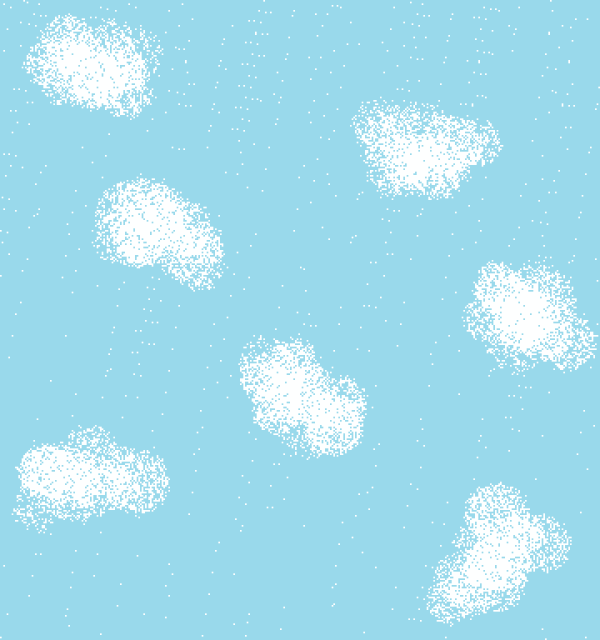
Reproduce this pattern procedurally as a Shadertoy shader.

```glsl
// Stippled airbrush clouds scattered over a flat light blue sky, tiling on all sides.

const vec3 SKY = vec3(0.60, 0.85, 0.92);
const vec3 SPRAY = vec3(0.995, 1.0, 1.0);

const vec2 GRAINS = vec2(360.0, 384.0);      // whole grain cells per tile
const int CLOUDS = 7;
const int PUFFS = 12;                        // airbrush dabs per cloud
const vec2 FIRST_CLOUD = vec2(0.155, 0.90);  // in tile fractions
const vec2 CLOUD_STEP = vec2(0.535, -0.13);
const float CLOUD_DRIFT = 0.0125;            // growth of the sideways step
const vec2 CLOUD_SPREAD = vec2(0.095, 0.047);// in tile widths
const float CLOUD_REACH = 0.19;
const float MAX_TILT = 0.85;
const float TILT_RATE = 0.13;
const float PUFF_JITTER = 0.036;
const vec2 PUFF_RADIUS = vec2(0.040, 0.058); // smallest, largest
const vec2 PUFF_FLOW = vec2(0.28, 1.05);     // faintest, strongest
const float PUFF_CORE = 0.72;                // evenly sprayed part of the radius
const float GOLDEN_ANGLE = 2.39996;
const float TAU = 6.28319;

float hash(vec2 p) {
    return fract(sin(dot(p, vec2(12.9898, 78.233))) * 43758.5453);
}

mat2 rotation(float a) {
    float c = cos(a), s = sin(a);
    return mat2(c, s, -s, c);
}

// Paint laid down by one cloud, p measured from its centre.
float cloudPaint(vec2 p, float id) {
    float tilt = -MAX_TILT * sin(TILT_RATE * id * id);
    float phase = TAU * hash(vec2(id, 7.3));
    p = rotation(-tilt) * p;
    float paint = 0.0;
    for (int j = 0; j < PUFFS; j++) {
        float k = float(j);
        vec2 seed = vec2(id * 3.7 + 1.3, k + 0.6);
        float angle = k * GOLDEN_ANGLE + phase;
        vec2 centre = CLOUD_SPREAD * sqrt((k + 0.5) / float(PUFFS)) * vec2(cos(angle), sin(angle));
        centre += PUFF_JITTER * (vec2(hash(seed), hash(seed + 17.1)) - 0.5);
        float radius = mix(PUFF_RADIUS.x, PUFF_RADIUS.y, hash(seed + 31.7));
        float strength = hash(seed + 53.9);
        float flow = mix(PUFF_FLOW.x, PUFF_FLOW.y, strength * strength);
        paint += flow * (1.0 - smoothstep(PUFF_CORE * radius, radius, length(p - centre)));
    }
    return paint;
}

// Chance that a grain at uv is painted; distances wrap around the tile.
float sprayDensity(vec2 uv, float aspect) {
    float paint = 0.0;
    for (int i = 0; i < CLOUDS; i++) {
        float id = float(i);
        vec2 centre = FIRST_CLOUD + CLOUD_STEP * id + vec2(CLOUD_DRIFT * id * id, 0.0);
        vec2 p = uv - centre;
        p = (p - floor(p + 0.5)) * vec2(1.0, aspect);
        if (length(p) < CLOUD_REACH) paint += cloudPaint(p, id);
    }
    return 1.0 - exp(-paint);
}

// 1 for a painted grain cell, 0 for bare sky.
float grain(vec2 cell, float aspect) {
    cell = mod(cell, GRAINS);
    return step(hash(cell + 0.5), sprayDensity((cell + 0.5) / GRAINS, aspect));
}

void mainImage(out vec4 fragColor, in vec2 fragCoord) {
    float aspect = iResolution.y / iResolution.x;
    vec2 g = fragCoord / iResolution.xy * GRAINS - 0.5;
    vec2 cell = floor(g);

    // Blend neighbouring grains over one pixel's footprint.
    vec2 footprint = min(GRAINS / iResolution.xy, 1.0);
    vec2 w = clamp((g - cell - 0.5) / footprint + 0.5, 0.0, 1.0);
    float lower = mix(grain(cell, aspect), grain(cell + vec2(1.0, 0.0), aspect), w.x);
    float upper = mix(grain(cell + vec2(0.0, 1.0), aspect), grain(cell + 1.0, aspect), w.x);

    fragColor = vec4(mix(SKY, SPRAY, mix(lower, upper, w.y)), 1.0);
}
```
